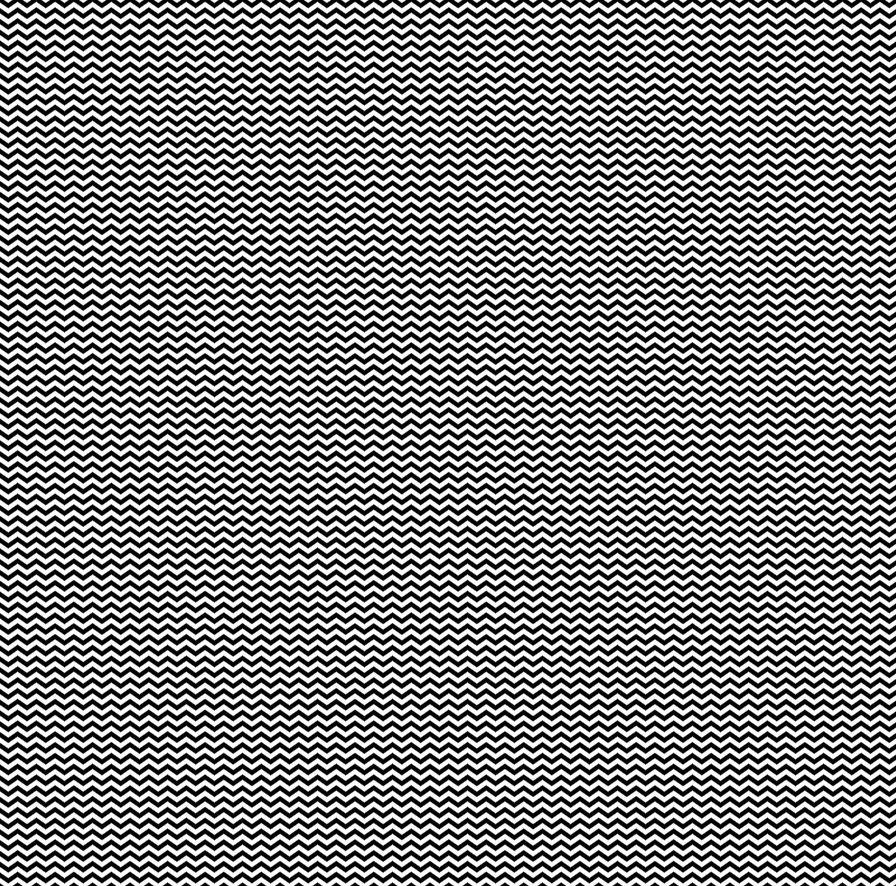
Write a Shadertoy shader that draws this pattern.

```glsl
// Fine horizontal chevron stripes, black on white.
#define COLUMNS 47.8        // zigzags across
#define ROWS 82.0           // stripes down
#define RISE 0.6            // zigzag height, in row pitches
#define STRIPE 0.49         // black stripe height, in row pitches
#define PEAK_SHIFT 0.06     // sideways offset, in zigzags
#define ROW_SHIFT 0.08      // height of the lowest peak, in row pitches
#define SOFTNESS 1.2        // edge ramp, in pixels
#define INK vec3(0.012)
#define PAPER vec3(0.988)

// Triangle wave: 0 at whole numbers, 1 halfway between
float triangle(float x) {
    return 1.0 - abs(2.0 * fract(x) - 1.0);
}

void mainImage(out vec4 fragColor, in vec2 fragCoord) {
    vec2 density = vec2(COLUMNS, ROWS) / iResolution.xy;
    vec2 cell = fragCoord * density;

    // Straighten the zigzag, then measure to the nearest stripe centre
    float row = cell.y - ROW_SHIFT + RISE * triangle(cell.x + PEAK_SHIFT);
    float fromCentre = abs(fract(row + 0.5) - 0.5);

    // Size of one pixel across the slanted edge, in row pitches
    float ramp = SOFTNESS * length(vec2(2.0 * RISE, 1.0) * density);

    float ink = clamp(0.5 + (0.5 * STRIPE - fromCentre) / ramp, 0.0, 1.0);
    fragColor = vec4(mix(PAPER, INK, ink), 1.0);
}
```
